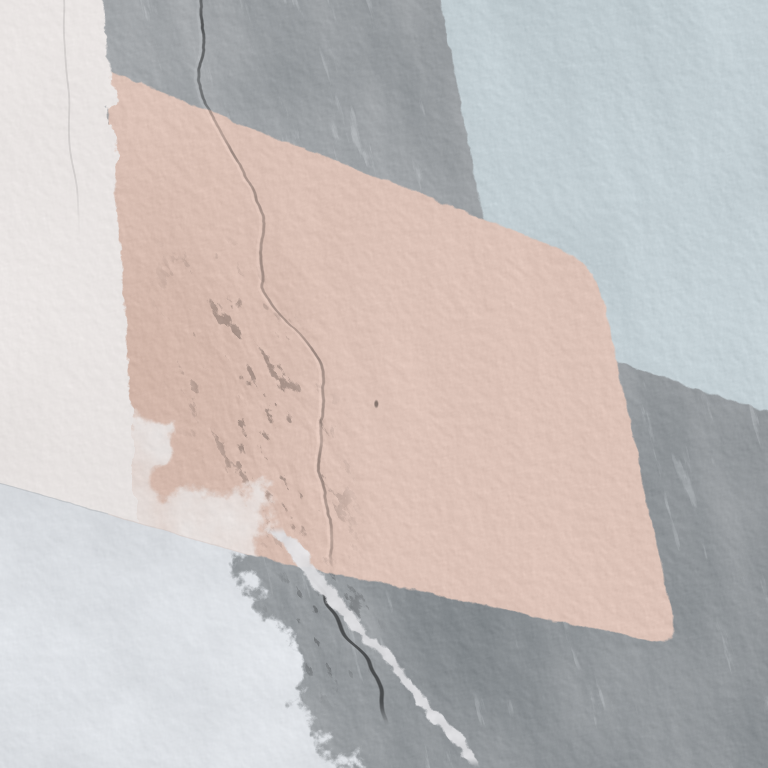
A three.js fragment shader for this texture:

```glsl
// Weathered plaster wall with overlapping painted panels, a long crack and a chalky streak.
#define PEACH vec3(0.865, 0.765, 0.722)
#define PEACH_SHADE vec3(0.815, 0.705, 0.655)
#define BLUE vec3(0.760, 0.805, 0.825)
#define WARM_WHITE vec3(0.910, 0.893, 0.887)
#define COOL_WHITE vec3(0.855, 0.868, 0.885)
#define GREY_LIGHT vec3(0.650, 0.663, 0.675)
#define GREY_DARK vec3(0.520, 0.540, 0.555)
#define FEATHER 0.0016
#define GRAIN 0.085
#define FRAY 0.007

varying vec2 vUv;

float hash(vec2 p) {
  vec3 q = fract(p.xyx * 0.1031);
  q += dot(q, q.yzx + 33.33);
  return fract((q.x + q.y) * q.z);
}

float noise(vec2 p) {
  vec2 i = floor(p), f = fract(p);
  f = f * f * (3.0 - 2.0 * f);
  return mix(mix(hash(i), hash(i + vec2(1, 0)), f.x),
             mix(hash(i + vec2(0, 1)), hash(i + vec2(1, 1)), f.x), f.y);
}

float fbm(vec2 p) {
  float sum = 0.0, amp = 0.5;
  for (int i = 0; i < 5; i++) {
    sum += amp * noise(p);
    p = mat2(1.6, 1.2, -1.2, 1.6) * p + 7.3;
    amp *= 0.5;
  }
  return sum;
}

// Eased ramp that also runs backwards when a > b
float ramp(float a, float b, float x) {
  float t = clamp((x - a) / (b - a), 0.0, 1.0);
  return t * t * (3.0 - 2.0 * t);
}

// Signed distance to a line, positive to the left of a -> b
float side(vec2 p, vec2 a, vec2 b) {
  vec2 d = normalize(b - a), q = p - a;
  return d.x * q.y - d.y * q.x;
}

float smin(float a, float b, float k) {
  float h = max(k - abs(a - b), 0.0) / k;
  return min(a, b) - h * h * k * 0.25;
}

float cover(float d) { return smoothstep(-FEATHER, FEATHER, d); }

float line(float d, float width) { return 1.0 - smoothstep(width * 0.4, width + 0.001, abs(d)); }

// Fine plaster bumps, with slanted ridges where it is peeling
float relief(vec2 p, float peel) {
  vec2 q = p + 0.025 * vec2(noise(p * 18.0), noise(p * 18.0 + 40.0));
  float ridges = fbm(vec2(q.x * 60.0 + q.y * 22.0, q.y * 26.0));
  return fbm(p * 110.0) + peel * 1.5 * ridges;
}

void main() {
  vec2 p = vUv;
  float wash = fbm(p * 5.0 + 3.0) - 0.48;
  float brush = fbm(vec2(p.x * 34.0 + p.y * 9.0, p.y * 6.0)) - 0.48;
  float rough = fbm(p * 75.0) - 0.48;
  float clump = fbm(p * 24.0 + 11.0) - 0.48;
  float fray = FRAY * rough + 0.004 * clump;

  // Bare grey wall
  float tone = mix(0.28, 0.72, ramp(0.35, 0.75, p.y)) + 0.25 * ramp(0.7, 0.4, p.x) * ramp(0.3, 0.0, p.y);
  vec3 col = mix(GREY_DARK, GREY_LIGHT, clamp(tone + wash * 1.1 + brush * 0.7, -0.2, 1.2));
  float scratch = fbm(vec2(p.x * 70.0 + p.y * 18.0, p.y * 13.0));
  col += 0.07 * smoothstep(0.66, 0.8, scratch);

  // Pale blue panel
  float blue = min(side(p, vec2(0.573, 1.0), vec2(0.628, 0.72)),
                   side(p, vec2(0.81, 0.527), vec2(1.0, 0.463)));
  col = mix(col, BLUE + 0.07 * wash + 0.045 * brush, cover(blue + fray));

  // Peach panel with rounded corners
  float peach = smin(side(p, vec2(0.768, 0.66), vec2(0.146, 0.905)),
                     side(p, vec2(0.875, 0.2), vec2(0.777, 0.648)), 0.04);
  peach = smin(peach, side(p, vec2(0.326, 0.277), vec2(0.85, 0.165)), 0.035);
  peach = cover(min(peach, p.x - 0.14) + fray);
  float shade = ramp(0.5, 0.15, p.x) * ramp(0.95, 0.45, p.y) + wash * 0.5;
  col = mix(col, mix(PEACH, PEACH_SHADE, clamp(shade, 0.0, 1.0)) + 0.025 * brush, peach);

  // Peeling zones in the peach and in the grey beneath it
  vec2 a = (p - vec2(0.335 - 0.35 * (p.y - 0.47), 0.47)) / vec2(0.11, 0.24);
  vec2 b = (p - vec2(0.42, 0.19)) / vec2(0.09, 0.12);
  float peel = peach * exp(-dot(a, a)) + (1.0 - peach) * 0.9 * exp(-dot(b, b));

  // Warm white strip with ragged lobes at its foot
  float seam = side(p, vec2(0.0, 0.371), vec2(0.326, 0.277));
  float bump = exp(-pow((p.y - 0.84) / 0.05, 2.0));
  float strip = 0.135 + 0.066 * (1.0 - p.y) + bump * (0.008 + 0.06 * clump) - p.x;
  float lobes = max(min(0.218 - p.x, 0.442 - p.y), min(0.348 - p.x, 0.366 - p.y));
  lobes += 0.075 * clump + 0.025 * rough;
  float thin = smoothstep(-0.004, 0.012, lobes) * (0.82 + 0.5 * clump);
  float warm = max(cover(strip + fray * 1.8), thin) * cover(seam + fray * 0.3);
  col = mix(col, WARM_WHITE + 0.035 * wash, clamp(warm, 0.0, 1.0));

  // Cool white corner with a scuffed right edge
  float corner = 0.325 + 0.46 * (0.27 - p.y) - p.x + 0.11 * clump + 0.05 * rough;
  float cool = smoothstep(-0.006, 0.012, corner) * cover(-seam - fray * 0.3);
  col = mix(col, COOL_WHITE + 0.1 * wash + 0.05 * clump, cool);
  float white = clamp(max(warm, cool), 0.0, 1.0);
  peel *= 1.0 - white;

  // Raking light over the relief
  float light = relief(p, peel) - relief(p - vec2(0.0022, 0.0026), peel);
  col += GRAIN * light * (1.0 - 0.35 * white);
  float chips = smoothstep(0.62, 0.72, fbm(vec2(p.x * 75.0 + p.y * 30.0, p.y * 48.0)));
  col *= 1.0 - 0.23 * chips * smoothstep(0.25, 0.9, peel);

  // Long crack, dark on one lip and lit on the other
  float crackX = 0.259 + 0.085 * ramp(0.9, 0.7, p.y) + 0.073 * ramp(0.63, 0.51, p.y)
               + 0.014 * ramp(0.42, 0.3, p.y) + 0.02 * (fbm(vec2(p.y * 18.0, 2.0)) - 0.48);
  float crack = (p.x - crackX) * 0.85;
  float reach = ramp(0.26, 0.29, p.y);
  float depth = mix(0.22, 0.4, ramp(0.84, 0.9, p.y)) * (0.6 + 0.8 * noise(p.yy * 30.0));
  col *= 1.0 - reach * depth * line(crack, 0.0016);
  col += reach * 0.035 * line(crack + 0.003, 0.002);

  // Hairline in the white strip, and a small pit
  float hair = p.x - 0.08 - 0.07 * (1.0 - p.y) - 0.008 * (noise(p.yy * 16.0) - 0.5);
  col *= 1.0 - 0.09 * line(hair, 0.001) * ramp(0.68, 0.78, p.y);
  vec2 pit = (p - vec2(0.49, 0.474)) * vec2(1.6, 0.9);
  col *= 1.0 - 0.4 * (1.0 - smoothstep(0.002, 0.006, length(pit)));

  // Dark fissure below the peach, then the chalky streak
  float fissure = p.x - 0.405 - 0.093 * ramp(0.27, 0.08, p.y) - 0.012 * (noise(p.yy * 35.0) - 0.5);
  col *= 1.0 - 0.5 * line(fissure, 0.003) * ramp(0.05, 0.09, p.y) * ramp(0.26, 0.23, p.y);
  float t = (0.313 - p.y) / 0.308;
  float streak = (p.x - 0.36 - 0.26 * t - 0.01 * (noise(vec2(t * 9.0, 5.0)) - 0.5)) * 0.76;
  float girth = 0.0065 + 0.004 * noise(vec2(t * 12.0, 9.0)) - 0.003 * t;
  float chalk = smoothstep(-0.002, 0.002, girth - abs(streak) + 0.014 * rough);
  col = mix(col, vec3(0.875, 0.875, 0.885) + 0.1 * rough, 0.92 * chalk * ramp(-0.01, 0.03, t) * ramp(1.02, 0.97, t));

  gl_FragColor = vec4(clamp(col, 0.0, 1.0), 1.0);
}
```
